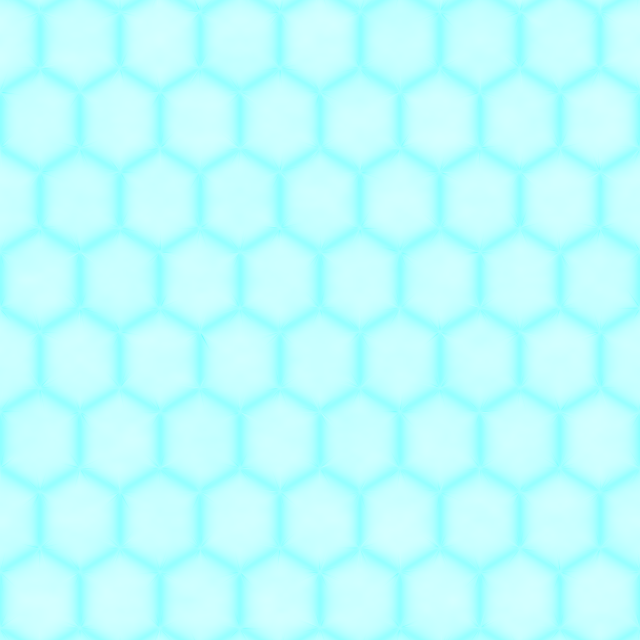
Reproduce this pattern procedurally as a Shadertoy shader.

```glsl
// Pale cyan honeycomb: staggered upright hexagons with soft glowing borders,
// fine streaks fanning from each corner and cloudy cell interiors.
// Each cell is found by its border distance; hashes and noise wrap at the tile.

const float CELLS = 8.0;                    // repeats across and down (even)
const float ZIGZAG = 0.15;                  // half height of the slanted borders
const float GLOW_WIDTH = 0.104;             // border falloff, in cell pitches
const float GLOW_POWER = 1.25;
const float UPRIGHT_DEPTH = 0.255;          // red removed along upright borders
const float SLANT_DEPTH = 0.225;            // red removed along slanted borders
const vec3 CELL_COLOR = vec3(0.80, 1.0, 1.0);
const vec2 CLOUD_FREQ = vec2(24.0, 32.0);   // whole numbers, so clouds wrap
const float CLOUD_DEPTH = 0.07;
const float CELL_VARIATION = 0.012;
const int STREAKS = 5;                      // per corner
const float STREAK_WIDTH = 0.007;
const float STREAK_DEPTH = 0.05;
const float STREAK_SPREAD = 0.9;            // largest turn from the cell centre
const float NODE_RADIUS = 0.035;
const float NODE_LIGHT = 0.055;

float hash(vec2 p) {
    vec3 q = fract(vec3(p.xyx) * 0.1031);
    q += dot(q, q.yzx + 33.33);
    return fract((q.x + q.y) * q.z);
}

float wrappedNoise(vec2 p, vec2 period) {
    vec2 i = floor(p), f = fract(p);
    f = f * f * (3.0 - 2.0 * f);
    vec2 a = mod(i, period), b = mod(i + 1.0, period);
    return mix(mix(hash(a), hash(vec2(b.x, a.y)), f.x),
               mix(hash(vec2(a.x, b.y)), hash(b), f.x), f.y);
}

float clouds(vec2 uv) {
    float sum = 0.0, weight = 0.57;
    vec2 freq = CLOUD_FREQ;
    for (int i = 0; i < 3; i++) {
        sum += weight * wrappedNoise(uv * freq, freq);
        freq *= 2.0;
        weight *= 0.5;
    }
    return sum - 0.5;
}

// Inside distances to the upright (x) and slanted (y) borders
vec2 borderDistances(vec2 p) {
    vec2 q = abs(p);
    float slope = 4.0 * ZIGZAG;
    float slant = (0.5 + ZIGZAG - slope * q.x - q.y) / length(vec2(slope, 1.0));
    return vec2(0.5 - q.x, slant);
}

vec2 cellCenter(vec2 p, float row) {
    float shift = 0.5 * mod(row, 2.0);
    return vec2(floor(p.x - shift) + 0.5 + shift, row + 0.5);
}

// Dark and light streaks from one corner into its cell
float cornerStreaks(vec2 fromCorner, vec2 inward, vec2 seed) {
    float sum = 0.0;
    for (int i = 0; i < STREAKS; i++) {
        vec2 s = seed + float(i) * vec2(7.3, 3.1);
        float turn = (hash(s) * 2.0 - 1.0) * STREAK_SPREAD;
        vec2 dir = mat2(cos(turn), sin(turn), -sin(turn), cos(turn)) * inward;
        float along = dot(fromCorner, dir);
        float across = dot(fromCorner, vec2(-dir.y, dir.x));
        float reach = mix(0.12, 0.34, hash(s + 41.7));
        float fade = smoothstep(0.0, 0.04, along) * (1.0 - smoothstep(0.03, reach, along));
        float tone = hash(s + 19.4) < 0.65 ? -1.0 : 0.7;
        float thin = across / STREAK_WIDTH;
        sum += tone * fade * exp(-thin * thin);
    }
    return sum;
}

void mainImage(out vec4 fragColor, in vec2 fragCoord) {
    vec2 uv = fragCoord / iResolution.xy;
    vec2 p = uv * CELLS;

    // Owning cell: the one whose borders lie farthest away
    vec2 center = vec2(0.0), borders = vec2(-9.0);
    for (int i = -1; i <= 1; i++) {
        vec2 c = cellCenter(p, floor(p.y) + float(i));
        vec2 b = borderDistances(p - c);
        if (min(b.x, b.y) > min(borders.x, borders.y)) {
            center = c;
            borders = b;
        }
    }
    vec2 local = p - center;
    vec2 id = mod(center, CELLS);
    float edge = max(min(borders.x, borders.y), 0.0);

    // Soft border glow
    float depth = mix(SLANT_DEPTH, UPRIGHT_DEPTH, smoothstep(0.0, 0.1, borders.y - borders.x));
    float soft = length(vec2(edge, 0.012));
    float glow = exp(-pow(soft / GLOW_WIDTH, GLOW_POWER));

    // Corner streaks and pale nodes
    float streaks = 0.0, nodes = 0.0;
    for (int k = 0; k < 6; k++) {
        float side = float(k % 3 - 1);
        float up = k < 3 ? 1.0 : -1.0;
        vec2 corner = vec2(0.5 * side, up * (0.5 + ZIGZAG - 2.0 * ZIGZAG * abs(side)));
        vec2 v = local - corner;
        streaks += cornerStreaks(v, -normalize(corner), id * 5.0 + float(k) * 13.0);
        nodes += exp(-dot(v, v) / (NODE_RADIUS * NODE_RADIUS));
    }

    float inside = smoothstep(0.0, 0.03, edge);
    float red = CELL_COLOR.r - depth * glow;
    red += CLOUD_DEPTH * clouds(uv) * (1.0 - 0.7 * glow);
    red += CELL_VARIATION * (hash(id + 3.7) - 0.5) * 2.0 * inside;
    red += STREAK_DEPTH * streaks * inside + NODE_LIGHT * nodes;
    fragColor = vec4(clamp(red, 0.0, 1.0), CELL_COLOR.gb, 1.0);
}
```
